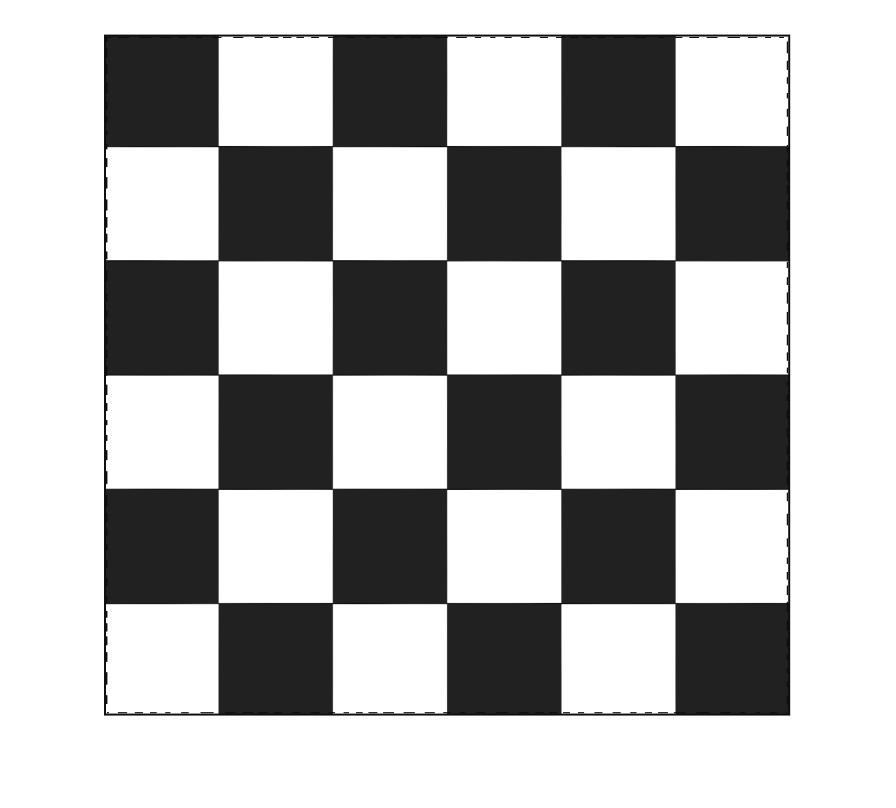
A WebGL 1 fragment shader for this pattern:

```glsl
precision highp float;
// Six by six checkerboard with fine dark seams and a thin, unevenly dashed frame.
uniform vec2 u_resolution;

// Coverage of a line with the given half width, smoothed over one pixel.
float line(float dist, float halfWidth, float pixel) {
    return clamp((halfWidth - abs(dist)) / pixel + 0.5, 0.0, 1.0);
}

// Slow irregular drift made of layered sines, from -1 to 1.
float drift(float t) {
    return 0.6 * sin(t * 23.0) + 0.4 * sin(t * 57.0 + 1.7);
}

void main() {
    float pixel = 1.0 / u_resolution.x;
    vec2 center = vec2(0.4990, 0.5358 * u_resolution.y / u_resolution.x);
    vec2 p = gl_FragCoord.xy * pixel - center;
    float cellSize = 0.1275;

    // Smoothed square wave per axis; their product alternates the cells
    vec2 q = clamp(p / cellSize, -2.98, 2.98);
    vec2 seamDist = (0.5 - abs(fract(q) - 0.5)) * cellSize;
    vec2 wave = (1.0 - 2.0 * mod(floor(q), 2.0)) * min(seamDist * 2.0 / pixel, 1.0);
    float dark = 0.5 - 0.5 * wave.x * wave.y;
    vec3 color = mix(vec3(1.0), vec3(0.13), dark);

    // Seams: nearly black across, fainter and slightly uneven down
    vec2 inset = vec2(0.3818, 0.3789) - abs(p);
    float inside = min(inset.x, inset.y);
    vec2 innerCell = step(abs(q), vec2(2.5));
    float across = line(seamDist.y, 0.0007, pixel) * innerCell.y;
    float down = line(seamDist.x, 0.0004, pixel) * innerCell.x;
    color = mix(color, vec3(0.36), down * (0.35 + 0.2 * drift(p.y + q.x)));
    color = mix(color, vec3(0.05), across * (0.85 + 0.15 * drift(p.x + q.y)));

    // Blank margin around the board
    color = mix(vec3(1.0), color, clamp(inside / pixel + 0.5, 0.0, 1.0));

    // Frame, with irregular dashes along its inner side
    float along = inset.x < inset.y ? p.y + 0.3 * sign(p.x) : p.x + 0.7 * sign(p.y);
    float dash = smoothstep(-0.2, 0.2, sin(along * 330.0 + 3.0 * drift(along)) + 0.5 * drift(along * 1.7));
    float frame = line(inside, 0.0011, pixel);
    float dashes = line(inside - 0.0019, 0.0008, pixel) * dash;
    color = mix(color, vec3(0.05), max(frame, dashes));

    gl_FragColor = vec4(color, 1.0);
}
```
